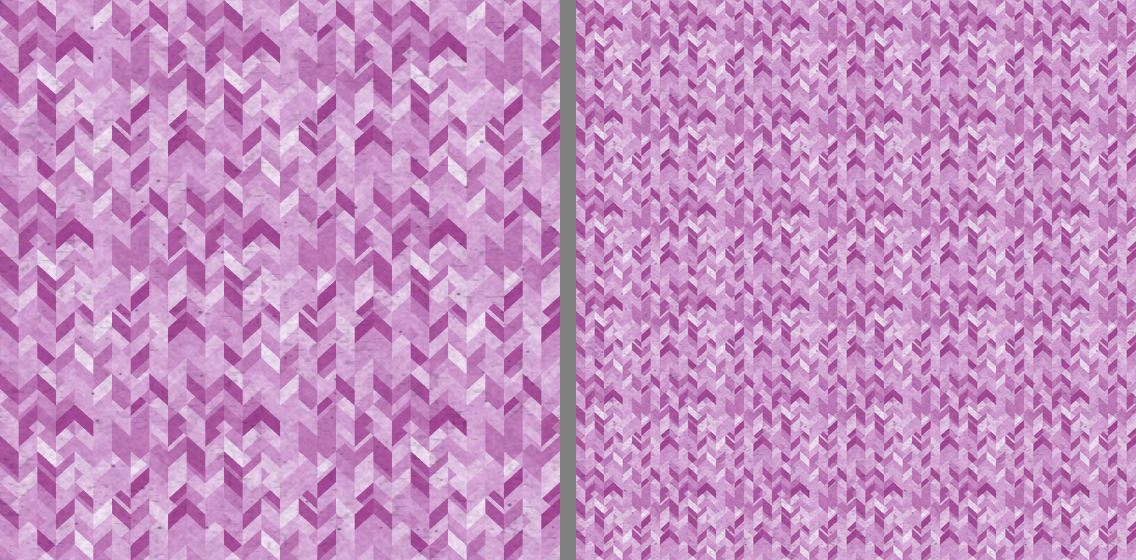
Left: one tile. Right: repeated 2 by 2.
A WebGL 1 fragment shader for this pattern:

```glsl
precision highp float;
// Mottled orchid chevrons: slanted columns of stacked parallelograms whose
// spread-out tones repeat in a 3 by 3 tiling, with thin strips and cut corners.
// Wrapping paper grain, short fibres and small specks cover the whole canvas.

#define REPEATS 3.0        // tiles across and down
#define COLUMNS 10.0       // slanted columns per tile, must be even
#define BANDS 12.0         // parallelograms per column in a tile, must be even
#define DROP 1.08          // fall of a slant across one column, in bands
#define STRIP 0.66         // thickness of the thin strips, in bands
#define GRAIN 0.24         // strength of the paper mottling
#define FIBRE 0.14         // darkness of the fibres
#define SPECK_CELLS 26.0   // speck grid across the canvas
#define SPECK_CHANCE 0.10
#define DARK vec3(0.62, 0.26, 0.56)
#define MID vec3(0.81, 0.61, 0.81)
#define LIGHT vec3(0.91, 0.85, 0.92)

uniform vec2 u_resolution;

float hash(vec2 p) {
  vec3 q = fract(p.xyx * 0.1031);
  q += dot(q, q.yzx + 33.33);
  return fract((q.x + q.y) * q.z);
}

// Value noise that wraps over the unit square.
float noise(vec2 p, vec2 cells, float seed) {
  vec2 g = p * cells;
  vec2 i = floor(g);
  vec2 f = fract(g);
  f = f * f * (3.0 - 2.0 * f);
  vec2 a = mod(i, cells) + seed;
  vec2 b = mod(i + 1.0, cells) + seed;
  return mix(mix(hash(a), hash(vec2(b.x, a.y)), f.x),
             mix(hash(vec2(a.x, b.y)), hash(b), f.x), f.y);
}

// Accent tones come in four groups, spread evenly down every column.
float accentTone(vec2 cell) {
  // Both arms around a peak sometimes share one tone.
  float chevron = mod(floor((cell.x + 1.0) * 0.5), COLUMNS * 0.5);
  float paired = step(hash(vec2(chevron, cell.y) + 71.0), 0.20);
  vec2 id = vec2(mix(cell.x, chevron + 40.0, paired), cell.y);
  float h = fract(0.37 * id.x + 0.225 * id.y + 0.35 * hash(id + 13.0));
  float shade = hash(id + 29.0);
  float tone = mix(0.02, 0.14, shade);
  tone = mix(tone, 0.24 + 0.12 * shade, step(0.26, h));
  tone = mix(tone, 0.50 + 0.25 * shade, step(0.44, h));
  return mix(tone, 0.84 + 0.15 * shade, step(0.83, h));
}

// Tone of the chevron pattern, 0 dark to 1 light.
float chevronTone(vec2 p) {
  float x = p.x * REPEATS * COLUMNS;
  float column = mod(floor(x), COLUMNS);
  float slide = mix(fract(x), 1.0 - fract(x), mod(column, 2.0));
  float y = (1.0 - p.y) * REPEATS * BANDS - DROP * slide;
  float v = fract(y);
  vec2 cell = vec2(column, mod(floor(y), BANDS));

  // Accents fill the even bands; quiet pieces, some with strips, the odd ones.
  float odd = mod(cell.y, 2.0);
  float accent = accentTone(cell);
  float quiet = mix(0.32, 0.86, hash(cell + 37.0));
  float strip = step(hash(cell + 97.0), 0.25) * step(v, STRIP);
  float tone = mix(accent, mix(quiet, accent, strip), odd);

  // Counter-slanted cuts take a corner off, mostly from quiet pieces.
  float facet = hash(cell + 131.0);
  float counter = slide * 2.0 * DROP + v;
  float corner = mix(step(counter, 1.0), step(1.0 + DROP, counter),
                     step(0.5, hash(cell + 113.0)));
  corner *= step(facet, mix(0.22, 0.55, odd));
  return mix(tone, mix(0.34, 0.86, hash(cell + 173.0)), corner);
}

vec3 toneColour(float tone) {
  vec3 low = mix(DARK, MID, clamp(tone / 0.56, 0.0, 1.0));
  return mix(low, LIGHT, clamp((tone - 0.56) / 0.44, 0.0, 1.0));
}

// Coverage of sparse small dots, one at most per grid cell.
float specks(vec2 p) {
  vec2 g = p * SPECK_CELLS;
  vec2 cell = mod(floor(g), SPECK_CELLS);
  vec2 centre = 0.25 + 0.5 * vec2(hash(cell + 211.0), hash(cell + 239.0));
  float radius = mix(0.03, 0.065, hash(cell + 263.0));
  float edge = SPECK_CELLS / u_resolution.y;
  float d = length((fract(g) - centre) * vec2(0.75, 1.0)) - radius;
  return (1.0 - smoothstep(-edge, edge, d)) * step(hash(cell + 307.0), SPECK_CHANCE);
}

void main() {
  vec2 p = gl_FragCoord.xy / u_resolution;

  // Average nine samples for smooth edges.
  vec3 colour = vec3(0.0);
  for (int i = 0; i < 9; i++) {
    float n = float(i);
    vec2 offset = (vec2(mod(n, 3.0), floor(n / 3.0)) - 1.0) / 3.0;
    colour += toneColour(chevronTone(p + offset / u_resolution)) / 9.0;
  }

  // Paper: soft clouds, mottled streaks, fine tooth and short fibres.
  float grain = 0.22 * noise(p, vec2(30.0, 40.0), 3.0)
              + 0.38 * noise(p, vec2(100.0, 160.0), 17.0)
              + 0.40 * noise(p, vec2(220.0, 250.0), 43.0);
  colour *= 1.0 + GRAIN * (grain - 0.5) * vec3(0.7, 1.15, 0.7);
  float fibre = smoothstep(0.66, 0.98, noise(p, vec2(100.0, 200.0), 59.0))
              * smoothstep(0.30, 0.75, noise(p, vec2(28.0, 34.0), 83.0));
  colour *= 1.0 - FIBRE * fibre;
  colour = mix(colour, vec3(0.38, 0.24, 0.38), 0.65 * specks(p));
  gl_FragColor = vec4(colour, 1.0);
}
```
